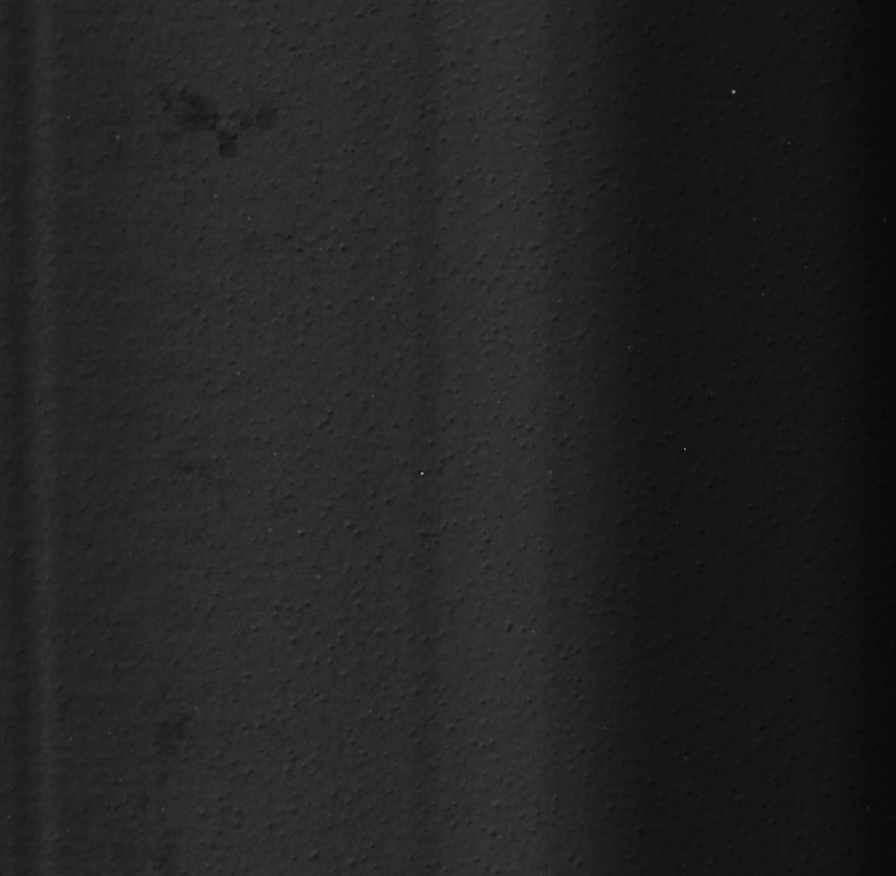
Write a WebGL 1 fragment shader that draws this texture.

```glsl
precision highp float;
uniform vec2 u_resolution;

const vec3 TINT = vec3(1.0, 1.0, 1.003);
const float LEFT_LEVEL = 0.147;
const float CENTRE_LEVEL = 0.179;
const float RIGHT_LEVEL = 0.087;
const float EDGE_LEVEL = 0.046;
const float STREAK_AMOUNT = 0.035;
const float GRAIN_SCALE = 330.0;
const float GRAIN_AMOUNT = 0.17;
const float RELIEF_SCALE = 125.0;
const float RELIEF_AMOUNT = 0.16;
const float BUMP_CELLS = 85.0;
const float BUMP_AMOUNT = 0.27;
const float SCRATCH_AMOUNT = 0.10;
const float STAIN_AMOUNT = 0.30;
const float SPECK_CELLS = 34.0;
const vec2 LIGHT_DIR = vec2(-0.6, 0.8);

float hash(vec2 p) {
  vec3 q = fract(vec3(p.xyx) * 0.1031);
  q += dot(q, q.yzx + 33.33);
  return fract((q.x + q.y) * q.z);
}

float noise(vec2 p) {
  vec2 i = floor(p);
  vec2 f = fract(p);
  f = f * f * (3.0 - 2.0 * f);
  float low = mix(hash(i), hash(i + vec2(1.0, 0.0)), f.x);
  float high = mix(hash(i + vec2(0.0, 1.0)), hash(i + vec2(1.0)), f.x);
  return mix(low, high, f.y);
}

float fbm(vec2 p) {
  float sum = 0.0;
  float weight = 0.5;
  for (int i = 0; i < 4; i++) {
    sum += weight * noise(p);
    p = p * 2.03 + 17.3;
    weight *= 0.5;
  }
  return sum;
}

float band(float x, float centre, float width) {
  float d = (x - centre) / width;
  return exp(-d * d);
}

// Broad vertical shading from left to right
float shading(float x) {
  float level = mix(LEFT_LEVEL, CENTRE_LEVEL, smoothstep(0.09, 0.25, x));
  level = mix(level, RIGHT_LEVEL, smoothstep(0.58, 0.74, x));
  level = mix(level, EDGE_LEVEL, smoothstep(0.90, 1.0, x));
  level -= 0.024 * band(x, 0.022, 0.014);
  level += 0.026 * band(x, 0.052, 0.011);
  level -= 0.012 * band(x, 0.415, 0.035);
  level -= 0.022 * band(x, 0.475, 0.018);
  level += 0.008 * band(x, 0.56, 0.040);
  level -= 0.010 * band(x, 0.625, 0.015);
  return level;
}

// Small raised dots, lit on one side and shaded on the other
float bumps(vec2 p) {
  vec2 cell = floor(p);
  float sum = 0.0;
  for (int j = -1; j <= 1; j++) {
    for (int i = -1; i <= 1; i++) {
      vec2 id = cell + vec2(float(i), float(j));
      vec2 centre = id + vec2(hash(id + 3.7), hash(id + 51.2));
      float radius = mix(0.18, 0.34, hash(id + 91.4));
      float strength = smoothstep(0.45, 1.0, hash(id + 137.9));
      vec2 d = (p - centre) / radius;
      sum += strength * (dot(d, LIGHT_DIR) - 0.1) * exp(-dot(d, d)) * 2.2;
    }
  }
  return sum;
}

// Rare bright flecks
float specks(vec2 p) {
  vec2 id = floor(p);
  vec2 centre = id + 0.25 + 0.5 * vec2(hash(id + 7.1), hash(id + 23.6));
  float chance = hash(id + 211.3);
  float radius = mix(0.04, 0.085, hash(id + 77.7));
  float spot = 1.0 - smoothstep(radius * 0.4, radius * 1.3, length(p - centre));
  return spot * (0.09 * step(0.955, chance) + 0.35 * step(0.995, chance));
}

void main() {
  vec2 p = gl_FragCoord.xy / u_resolution.y;
  float x = gl_FragCoord.x / u_resolution.x;

  // Shading with faint long streaks
  float bend = 0.006 * (noise(vec2(x * 4.0, p.y * 2.0)) - 0.5);
  float level = shading(x + bend);
  float streak = noise(vec2(x * 70.0, p.y * 0.8)) + noise(vec2(x * 190.0, p.y * 1.5));
  level *= 1.0 + STREAK_AMOUNT * (streak - 1.0);

  // Fine grain and pebbled relief
  vec2 q = p * RELIEF_SCALE;
  float grain = noise(p * GRAIN_SCALE) - 0.5;
  float relief = noise(q) - noise(q + LIGHT_DIR * 0.5);
  float texture = GRAIN_AMOUNT * grain + RELIEF_AMOUNT * relief;
  texture += BUMP_AMOUNT * bumps(p * BUMP_CELLS) * mix(0.6, 1.0, smoothstep(0.12, 0.35, x));

  // Horizontal scuffs and clustered dark stains on the left
  float scuffZone = 1.0 - smoothstep(0.18, 0.40, x);
  float scuff = noise(vec2(p.x * 14.0, p.y * 150.0)) - 0.5;
  texture += SCRATCH_AMOUNT * scuff * scuffZone;
  float stainZone = band(x, 0.25, 0.12) * smoothstep(0.42, 0.66, fbm(p * 7.0 + 4.0));
  float stain = stainZone * smoothstep(0.50, 0.72, fbm(p * vec2(42.0, 36.0)));
  texture -= STAIN_AMOUNT * stain;

  float value = level * (1.0 + texture) + specks(p * SPECK_CELLS);
  gl_FragColor = vec4(clamp(value * TINT, 0.0, 1.0), 1.0);
}
```
